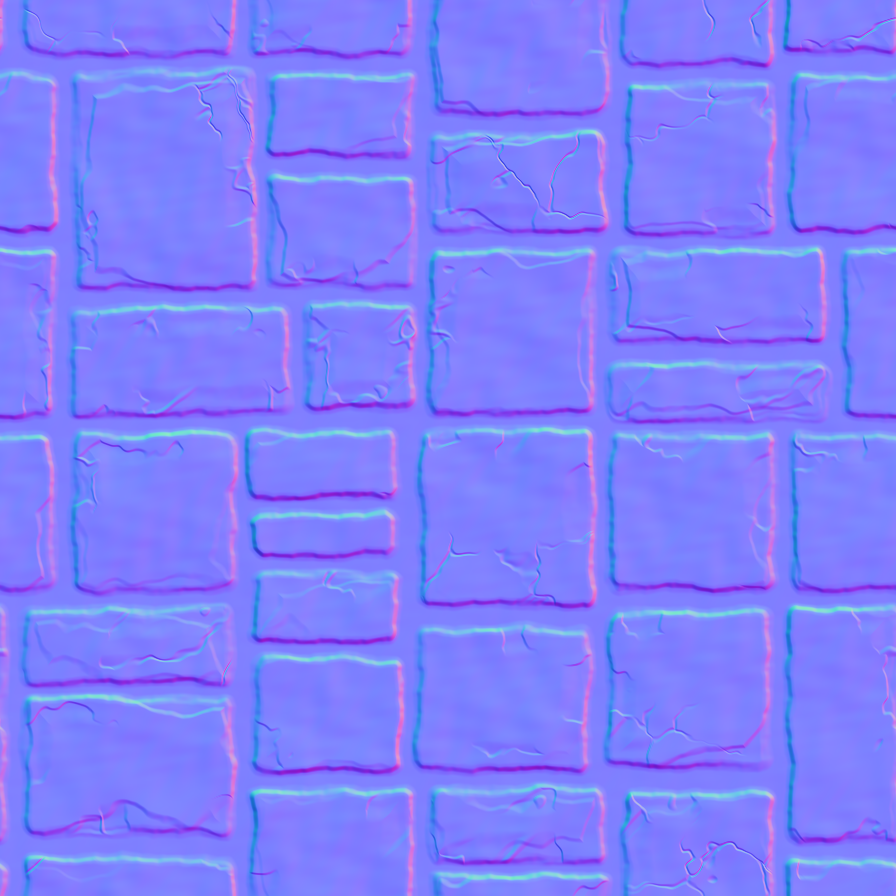
A three.js fragment shader for this texture map:

```glsl
// Tangent-space normal map of a wall of rough, chipped stone blocks.
// Large and small squares interlock without through joints and are split at
// random into blocks; the normal is the slope of the resulting height field.

varying vec2 vUv;

float hash(vec2 p) {
  return fract(sin(dot(p, vec2(127.1, 311.7))) * 43758.545);
}

// Layered sines, each layer bent by its cross direction; about -1 to 1
float waves(vec2 p) {
  float sum = 0.0, amp = 0.5;
  for (int i = 0; i < 4; i++) {
    p = mat2(0.8, 0.6, -0.6, 0.8) * p * 1.9 + 1.3;
    sum += amp * sin(p.x + 1.5 * sin(p.y));
    amp *= 0.55;
  }
  return sum;
}

// Cellular noise: x = gap between the two nearest seeds, y = random per cell
vec2 cells(vec2 p) {
  vec2 base = floor(p);
  float near = 9.0, second = 9.0, id = 0.0;
  for (int y = -1; y <= 1; y++) {
    for (int x = -1; x <= 1; x++) {
      vec2 c = base + vec2(float(x), float(y));
      float d = length(c + vec2(hash(c), hash(c + 37.0)) - p);
      if (d < near) {
        second = near;
        near = d;
        id = hash(c + 71.0);
      } else {
        second = min(second, d);
      }
    }
  }
  return vec2(second - near, id);
}

// Split the square recursively until q lies in a single block
void splitBlock(vec2 q, inout vec2 lo, inout vec2 hi, inout float seed) {
  for (int i = 0; i < 5; i++) {
    vec2 size = hi - lo;
    if (size.x * size.y < 0.021 + 0.05 * hash(vec2(seed, 1.0))) break;
    bool upright = size.x > size.y * (0.65 + 0.7 * hash(vec2(seed, 2.0)));
    vec2 axis = upright ? vec2(1.0, 0.0) : vec2(0.0, 1.0);
    float cut = dot(mix(lo, hi, 0.3 + 0.4 * hash(vec2(seed, 3.0))), axis);
    if (dot(q, axis) < cut) {
      hi = mix(hi, vec2(cut), axis);
      seed = 20.0 * hash(vec2(seed, 4.0));
    } else {
      lo = mix(lo, vec2(cut), axis);
      seed = 20.0 * hash(vec2(seed, 5.0));
    }
  }
}

float blockHeight(vec2 q, vec2 lo, vec2 hi, float seed) {
  vec2 toJoint = min(q - lo, hi - q);
  float jointFade = smoothstep(0.0, 0.007, min(toJoint.x, toJoint.y));

  // Uneven joint widths, slight tilt and wobbling outline
  lo += 0.008 + 0.008 * vec2(hash(vec2(seed, 6.0)), hash(vec2(seed, 7.0)));
  hi -= 0.008 + 0.008 * vec2(hash(vec2(seed, 8.0)), hash(vec2(seed, 9.0)));
  vec2 r = q - 0.5 * (lo + hi);
  r += 0.03 * (hash(vec2(seed, 10.0)) - 0.5) * vec2(-r.y, r.x);
  r += 0.0042 * vec2(waves(q * 23.0 + seed), waves(q.yx * 23.0 - seed));
  vec2 e = abs(r) - 0.5 * (hi - lo) + 0.009;
  float d = 0.009 - length(max(e, 0.0)) - min(max(e.x, e.y), 0.0);

  // Crisp edge on a soft shoulder
  float inside = smoothstep(-0.003, 0.003, d);
  float crisp = 0.0028 + 0.0014 * waves(q * 11.0 + seed * 2.0);
  float h = crisp * inside + 0.0025 * smoothstep(-0.008, 0.007, d);

  // Broken ledge along parts of the rim
  float rim = 0.032 * waves(q * 8.0 + seed * 3.0) - 0.004;
  float ledge = 1.0 - smoothstep(rim, rim + 0.007, d);
  h -= 0.0021 * hash(vec2(seed, 11.0)) * ledge * inside;

  // Chipped facets near the rim, cracks on some damaged blocks
  vec2 facet = cells(q * 12.0 + seed + 0.35 * waves(q * 17.0 + seed));
  float chip = step(0.72, facet.y) * smoothstep(0.0, 0.12, facet.x);
  h -= 0.0014 * chip * (1.0 - smoothstep(0.012, 0.032, d)) * inside;
  float cracked = step(0.55, hash(vec2(seed, 12.0)))
                * smoothstep(0.25, 0.6, waves(q * 6.0 - seed));
  h -= 0.0013 * cracked * (1.0 - smoothstep(0.0, 0.07, facet.x)) * inside;

  // Gently dressed face
  h += 0.0011 * waves(q * vec2(12.0, 9.0) + seed) * inside;
  return h * jointFade;
}

float height(vec2 p) {
  float h = 0.0006 * waves(p * 13.0);
  // Five large squares, each with a small one at its lower right corner
  for (int k = 0; k < 5; k++) {
    vec2 q = fract(p - float(k) * vec2(0.4, 0.2) + vec2(0.13, 0.07));
    bool large = max(q.x, q.y) < 0.4;
    bool small = q.x >= 0.4 && q.x < 0.6 && q.y < 0.2;
    if (large || small) {
      vec2 lo = large ? vec2(0.0) : vec2(0.4, 0.0);
      vec2 hi = large ? vec2(0.4) : vec2(0.6, 0.2);
      float seed = float(k) * 1.7 + (large ? 3.1 : 13.4);
      splitBlock(q, lo, hi, seed);
      return h + blockHeight(q, lo, hi, seed);
    }
  }
  return h;
}

void main() {
  vec2 e = vec2(0.001, 0.0);
  vec2 slope = vec2(height(vUv + e.xy) - height(vUv - e.xy),
                    height(vUv + e.yx) - height(vUv - e.yx)) / (2.0 * e.x);
  gl_FragColor = vec4(0.5 + 0.5 * normalize(vec3(-slope, 1.0)), 1.0);
}
```
